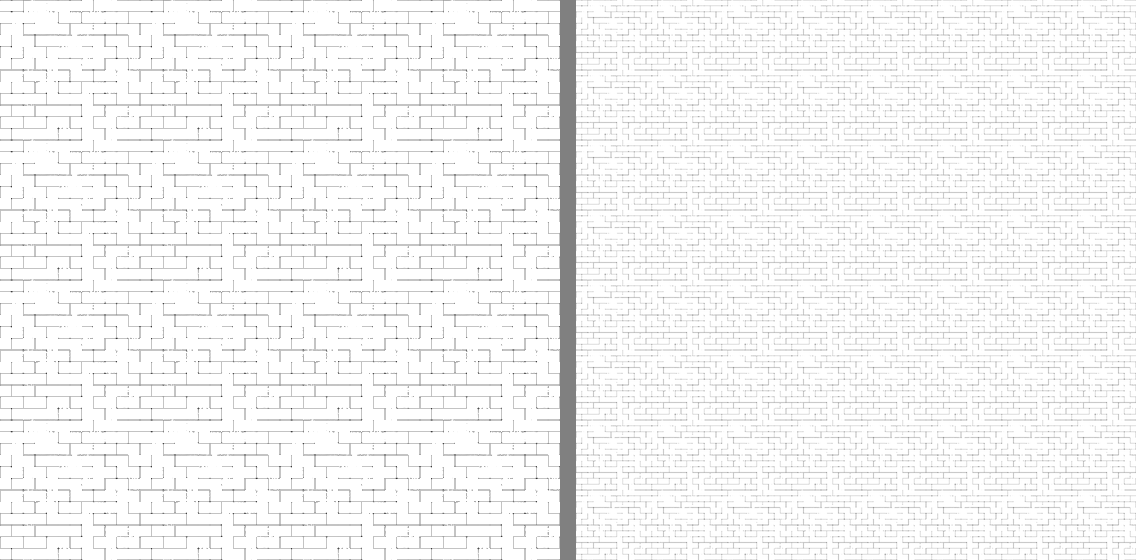
Left: one tile. Right: repeated 2 by 2.
Give the GLSL for this pattern, as a three.js fragment shader.

```glsl
varying vec2 vUv;

// One unit is the height of a course; a brick is two units long.
const float COURSES = 48.0;
const float SPAN = 12.0;          // units before the wear repeats
const float GRAIN = 9.0;          // wear cells per unit of joint
const float LINE_WIDTH = 0.026;
const float RAGGED_WIDTH = 0.012; // extra width on worn joints
const float WOBBLE = 0.05;        // sideways drift of worn joints
const float BLOT_WIDTH = 0.07;    // extra width where joints meet
const float BLOT_REACH = 0.14;
const float WEAR_START = 0.48;    // edges hashed below this stay whole
const float WEAR_END = 0.9;       // edges hashed above this vanish
const float SOFTNESS = 1.3;       // filter width in screen samples
const float UPRIGHT_SALT = 40.0;
const vec3 PAPER = vec3(1.0);
const vec3 INK = vec3(0.0);

float hash(vec2 p) {
  vec3 h = fract(p.xyx * 0.1031);
  h += dot(h, h.yzx + 33.33);
  return fract((h.x + h.y) * h.z);
}

// Value noise along a joint, wrapping after SPAN units
float grain(float along, float id) {
  float x = along * GRAIN;
  float cell = floor(x);
  float period = SPAN * GRAIN;
  float a = hash(vec2(mod(cell, period), id));
  float b = hash(vec2(mod(cell + 1.0, period), id));
  return mix(a, b, smoothstep(0.0, 1.0, x - cell));
}

// Share of a filter footprint covered by a line
float coverage(float offset, float width, float footprint) {
  vec2 reach = 0.5 * vec2(footprint, width);
  float overlap = min(offset + reach.x, reach.y) - max(offset - reach.x, -reach.y);
  return clamp(overlap / footprint, 0.0, 1.0);
}

float joint(float along, float across, float id, float footprint) {
  // Each edge is whole, broken into dashes or missing
  float edge = mod(floor(along), SPAN);
  float wear = smoothstep(WEAR_START, WEAR_END, hash(vec2(edge + 200.0, id)));
  float rough = grain(along, id);
  float level = 1.1 * wear;
  float present = smoothstep(level - 0.1, level + 0.1, 0.1 + 0.8 * rough);

  // Worn edges wander and thicken
  float ragged = smoothstep(0.0, 0.3, wear);
  float drift = (grain(along, id + 90.0) - 0.5) * WOBBLE * ragged;
  float width = LINE_WIDTH + RAGGED_WIDTH * ragged * rough;

  // Dark blots at some corners
  float corner = floor(along + 0.5);
  float blot = hash(vec2(mod(corner, SPAN) + 300.0, id));
  float nearCorner = 1.0 - smoothstep(0.0, BLOT_REACH, abs(along - corner));
  width += BLOT_WIDTH * blot * blot * blot * nearCorner;

  return present * coverage(across - drift, width, footprint);
}

void main() {
  vec2 p = vUv * COURSES;
  vec2 footprint = max(fwidth(p) * SOFTNESS, vec2(0.0001));

  // Bed joints between courses
  float bed = floor(p.y + 0.5);
  float ink = joint(p.x, p.y - bed, mod(bed, SPAN), footprint.y);

  // Upright joints, shifted by half a brick in every other course
  float shift = 1.0 - mod(floor(p.y), 2.0);
  float upright = 2.0 * floor((p.x - shift) * 0.5 + 0.5) + shift;
  float uprightId = mod(upright, SPAN) + UPRIGHT_SALT;
  ink = max(ink, joint(p.y, p.x - upright, uprightId, footprint.x));

  gl_FragColor = vec4(mix(PAPER, INK, ink), 1.0);
}
```
